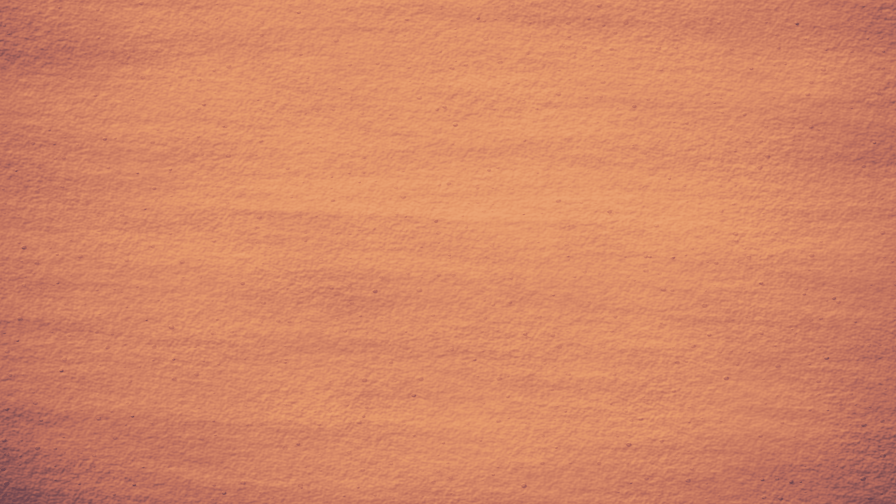
Reproduce this texture procedurally as a WebGL 2 fragment shader.

```glsl
#version 300 es
precision highp float;
// Weathered terracotta paint: soft, slightly tilted horizontal streaks,
// a fine crumbly grain, scattered grit and darkened plum edges.
// Every layer shifts one tone value, which a colour ramp then maps.
uniform vec2 u_resolution;
out vec4 fragColor;

uint mixBits(uint n) {
  n = (n ^ (n >> 16)) * 0x7feb352du;
  n = (n ^ (n >> 15)) * 0x846ca68bu;
  return n ^ (n >> 16);
}

float hash(vec2 cell, int seed) {
  ivec2 c = ivec2(cell);
  uint n = mixBits(uint(c.x) + mixBits(uint(c.y) + mixBits(uint(seed))));
  return float(n >> 8) / 16777216.0;
}

float cornerSlope(vec2 cell, vec2 offset) {
  float angle = 6.28319 * hash(cell, 7);
  return dot(vec2(cos(angle), sin(angle)), offset);
}

// Gradient noise, centred on zero
float noise(vec2 p) {
  vec2 i = floor(p), f = p - i;
  vec2 w = f * f * f * (f * (f * 6.0 - 15.0) + 10.0);
  vec2 e = vec2(1.0, 0.0);
  return mix(mix(cornerSlope(i, f), cornerSlope(i + e, f - e), w.x),
             mix(cornerSlope(i + e.yx, f - e.yx), cornerSlope(i + 1.0, f - 1.0), w.x), w.y);
}

// Crumbly surface height, three octaves turned against each other
float height(vec2 p) {
  mat2 turn = mat2(0.8, 0.6, -0.6, 0.8);
  vec2 a = turn * p, b = turn * a;
  return 0.8 * noise(p * 62.0 + 17.0) + 0.75 * noise(a * 108.0 + 290.0) + 0.6 * noise(b * 185.0 + 510.0);
}

// Broad brushed bands, the thin streaks inside them and fine bristle lines
float streaks(vec2 p) {
  p.y += 0.045 * p.x + 0.012 * noise(p * vec2(2.0, 3.0));
  float bands = 1.2 * noise(p * vec2(0.7, 5.0) + 3.7) + 0.9 * noise(p * vec2(1.4, 14.0) + 21.3);
  float threads = 0.8 * noise(p * vec2(3.5, 36.0) + 9.1) + 0.6 * noise(p * vec2(9.0, 85.0) + 5.0);
  float bristles = 0.7 * noise(p * vec2(28.0, 150.0) + 61.0);
  // Lapped coat: bright above the seam, dull just below it
  float d = p.y - 0.607 + 0.008 * noise(p * vec2(5.0, 9.0));
  float seam = smoothstep(-0.008, 0.008, d);
  float reach = smoothstep(0.2, 0.6, p.x) * (1.0 - smoothstep(1.1, 1.6, p.x));
  float lap = mix(-0.7 * exp(d * 8.0), 0.4 * exp(-d * 7.0), seam);
  return bands + threads + bristles + lap * reach;
}

// Sparse grit: a pale top with a dark shadow under it
float grit(vec2 p, float scale, float chance, int seed, float pixel) {
  vec2 cell = floor(p * scale);
  if (hash(cell, seed) > chance) return 0.0;
  vec2 centre = 0.2 + 0.6 * vec2(hash(cell, seed + 1), hash(cell, seed + 2));
  vec2 d = (fract(p * scale) - centre) / scale;
  d.x *= 0.75;
  float radius = mix(0.0016, 0.0042, pow(hash(cell, seed + 3), 3.0));
  float shadow = 1.0 - smoothstep(radius - pixel, radius + pixel, length(d));
  float top = 1.0 - smoothstep(-pixel, pixel, length(d - vec2(-0.3, 0.7) * radius) - 0.7 * radius);
  return 1.8 * top - 2.6 * shadow;
}

// Colour by tone, easing off towards the palest shade
vec3 ramp(float tone) {
  vec3 shades[7] = vec3[7](
    vec3(0.57, 0.34, 0.335), vec3(0.69, 0.40, 0.36), vec3(0.76, 0.45, 0.37),
    vec3(0.81, 0.50, 0.39), vec3(0.86, 0.55, 0.41), vec3(0.90, 0.60, 0.42),
    vec3(0.94, 0.67, 0.48));
  float excess = max(tone - 4.5, 0.0);
  tone = max(min(tone, 4.5) + 1.3 * (1.0 - exp(-excess / 1.3)), -1.0);
  float i = clamp(floor(tone), 0.0, 5.0);
  return mix(shades[int(i)], shades[int(i) + 1], tone - i);
}

void main() {
  vec2 uv = gl_FragCoord.xy / u_resolution;
  vec2 p = gl_FragCoord.xy / u_resolution.y;
  float pixel = 0.7 / u_resolution.y;

  // Vignette, heaviest at the sides and corners
  vec2 q = abs(uv - vec2(0.51, 0.55)) * 2.0;
  float vignette = 2.6 * pow(q.x, 2.7) + 1.2 * pow(q.y, 3.2) + 0.5 * q.x * q.x * q.y * q.y;
  float tone = 4.6 - vignette + streaks(p) + 0.6 * (uv.y - 0.5);

  // Grain: relief lit from the upper left plus mottled pigment
  vec2 g = p * vec2(0.85, 1.1);
  float surface = height(g);
  float relief = surface - height(g + vec2(-0.0015, 0.003));
  float rough = 1.0 + 0.4 * noise(p * vec2(5.0, 8.0) + 40.0);
  tone += rough * (1.5 * relief + 0.45 * surface);

  // Two sizes of grit field
  tone += grit(p, 13.0, 0.3, 31, pixel) + 0.6 * grit(p, 34.0, 0.35, 53, pixel);

  fragColor = vec4(ramp(tone), 1.0);
}
```
